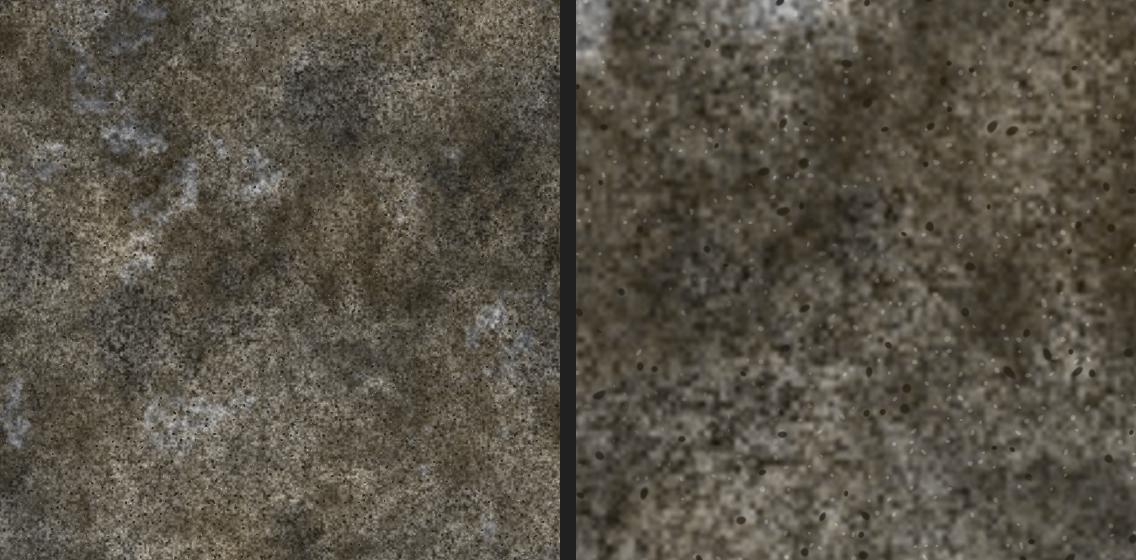
Left, the full canvas; right, a detail of the centre.
Write a three.js fragment shader that draws this texture.

```glsl
// Weathered brown-grey stone with gritty grain, pits, dark stains and pale mineral bloom.
varying vec2 vUv;

float hash(vec2 p) {
  vec3 q = fract(vec3(p.xyx) * 0.1031);
  q += dot(q, q.yzx + 33.33);
  return fract((q.x + q.y) * q.z);
}

// Value noise centred on zero
float noise(vec2 p) {
  vec2 cell = floor(p);
  vec2 f = fract(p);
  f = f * f * (3.0 - 2.0 * f);
  float low = mix(hash(cell), hash(cell + vec2(1.0, 0.0)), f.x);
  float high = mix(hash(cell + vec2(0.0, 1.0)), hash(cell + 1.0), f.x);
  return mix(low, high, f.y) - 0.5;
}

float fbm(vec2 p) {
  float sum = 0.0;
  float amplitude = 0.5;
  for (int i = 0; i < 5; i++) {
    sum += amplitude * noise(p);
    p = mat2(1.6, 1.2, -1.2, 1.6) * p + 17.3;
    amplitude *= 0.52;
  }
  return sum;
}

// One soft, uneven dot in a random share of the grid cells
float specks(vec2 p, float share) {
  p += 0.5 * vec2(noise(p * 0.9), noise(p * 0.9 + 41.0));
  vec2 cell = floor(p);
  vec2 centre = 0.32 + 0.36 * vec2(hash(cell + 3.1), hash(cell + 8.7));
  float radius = mix(0.16, 0.32, hash(cell + 5.3));
  float dotMask = 1.0 - smoothstep(radius * 0.45, radius, length(fract(p) - centre));
  return dotMask * step(hash(cell + 12.9), share);
}

void main() {
  vec2 p = vUv + 2.0;
  vec2 warp = vec2(fbm(p * 6.0), fbm(p * 6.0 + 31.0));
  vec2 bent = p + 0.09 * warp;

  // Cloudy mottling from broad to fine
  float broad = fbm(bent * 4.0 + 7.0);
  float medium = fbm(bent * 19.0 + 53.0);
  float tone = 0.325 + 0.26 * broad + 0.30 * medium;

  // Gritty grain, rougher where the stone is pale
  float fineGrain = noise(p * 235.0) + 0.45 * noise(p * 340.0 + 9.0);
  float coarseGrain = noise(p * 115.0 + 21.0);
  float roughness = clamp(1.0 + 1.8 * medium + 0.8 * broad, 0.55, 1.5);
  tone += roughness * (0.21 * fineGrain + 0.13 * coarseGrain);

  // Dark slanted stains with ragged edges
  vec2 slant = mat2(0.8, 0.6, -0.6, 0.8) * bent * vec2(1.0, 1.1);
  float stainField = fbm(slant * vec2(9.0, 5.0) + 83.0) + 0.12 * medium;
  float stain = smoothstep(0.09, 0.21, stainField);
  tone -= 0.065 * stain;

  // Broken hairline creases
  float crease = 1.0 - smoothstep(0.002, 0.011, abs(fbm(bent * 3.5 + 61.0)));
  tone -= 0.06 * crease * smoothstep(0.02, 0.18, fbm(p * 8.0 + 5.0));

  // Pale, crumbly mineral bloom
  float bloomField = fbm(bent * 7.0 + 117.0) + 0.55 * fbm(p * 38.0 + 71.0);
  float bloom = smoothstep(0.15, 0.34, bloomField) * (1.0 - 0.6 * stain);
  tone += bloom * (0.13 + 0.14 * coarseGrain);

  // Light flecks and dark pits
  float fleck = specks(p * 145.0, 0.16 + 0.35 * medium);
  float pit = specks(p * 82.0 + 37.0, 0.13 + 0.25 * broad);
  tone += 0.14 * fleck * (1.0 - 0.5 * stain);
  tone = mix(tone, 0.10, 0.75 * pit);
  tone = clamp(tone, 0.075, 0.72);

  // Brown cast that fades in stains and turns cool in the bloom
  float warmth = 1.0 + 1.5 * fbm(p * 5.0 + 151.0) + 0.5 * noise(p * 150.0 + 13.0);
  warmth *= 1.0 - 0.35 * stain;
  warmth -= 0.85 * bloom;
  vec3 brownCast = vec3(0.028, 0.004, -0.042);
  gl_FragColor = vec4(tone + brownCast * warmth, 1.0);
}
```
